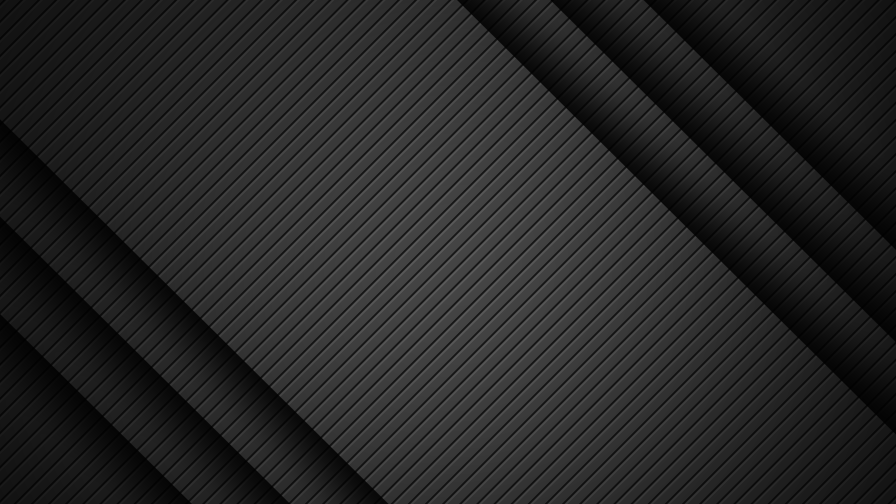
Reproduce this background procedurally as a Shadertoy shader.

```glsl
// Dark layered panels: a wide pinstriped sheet glows softly at its centre, while
// three diagonal steps recede into each of two opposite corners. A radial falloff
// gives the light, periodic grooves the texture, and a loop the cast shadows.

// Antialiased band around a centre, within one groove period
float band(float x, float centre, float halfWidth, float blur) {
    return 1.0 - smoothstep(halfWidth - blur, halfWidth + blur, abs(x - centre));
}

// Light left after three stepped edges each shade the layer below
float layerLight(float dist, float spacing, float pixel) {
    float light = 1.0;
    for (int i = 0; i < 3; i++) {
        float beyond = dist - float(i) * spacing;
        float covered = smoothstep(-pixel, pixel, beyond);
        float shadow = 1.0 - smoothstep(-0.02, 0.17, beyond);
        light *= 1.0 - 0.88 * covered * shadow;
    }
    return light;
}

void mainImage(out vec4 fragColor, in vec2 fragCoord) {
    vec2 p = (fragCoord - 0.5 * iResolution.xy) / iResolution.y;
    float pixel = 1.0 / iResolution.y;

    // Central glow fading to near black in the corners
    vec2 fromGlow = p - vec2(0.02, -0.03);
    float tone = 0.025 + 0.242 * exp(-1.6 * dot(fromGlow, fromGlow));

    // Rising grooves: a dark cut with a bright lower-right rim
    float period = 0.034;
    float groove = fract((p.x - p.y) / period);
    float blur = 0.8 * pixel / period;
    tone *= 1.0 - 0.66 * band(groove, 0.42, 0.075, blur);
    tone *= 1.0 + 0.32 * band(groove, 0.60, 0.07, blur);

    // Falling steps toward the upper right and lower left
    float across = p.x + 1.01 * p.y;
    tone *= layerLight(across - 0.523, 0.185, pixel);
    tone *= layerLight(-across - 0.623, 0.195, pixel);

    fragColor = vec4(vec3(tone), 1.0);
}
```
